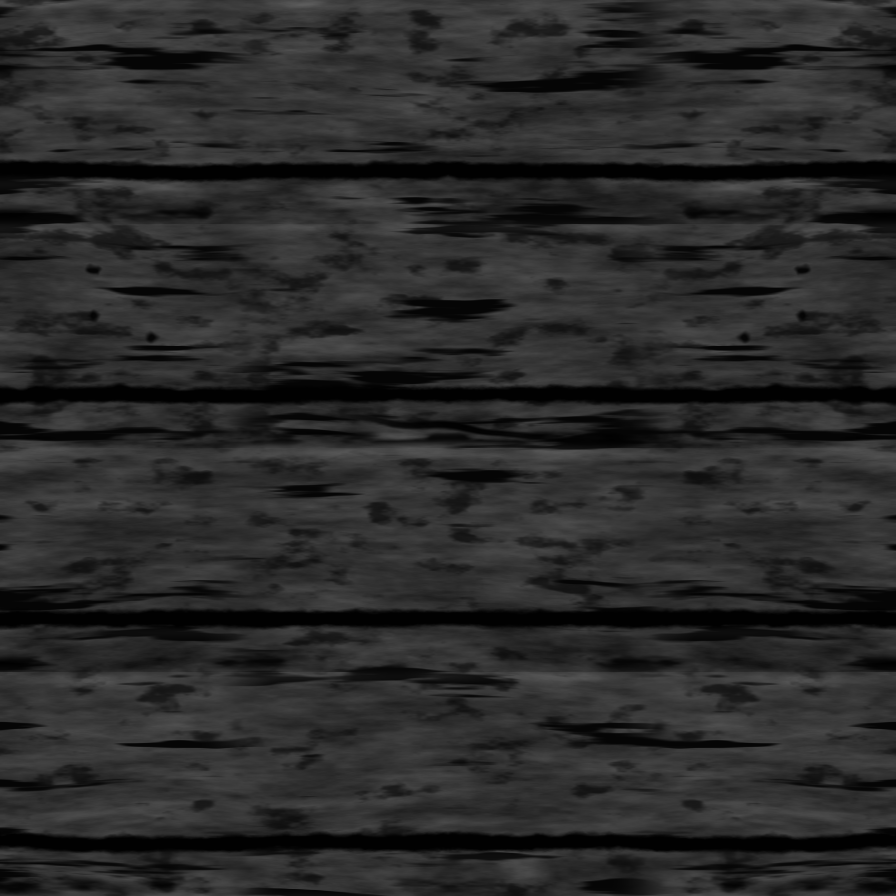
This texture is drawn by a Shadertoy shader. Its source:

```glsl
#define PLANKS 4.0
#define GAP_HEIGHT 0.24
#define GAP_HALF 0.034
#define BASE_TONE 0.208
#define GRAIN_CONTRAST 0.17
#define CRACK_LEVEL 0.63
#define CRACK_TONE 0.02
#define RIDGE_LIGHT 0.065
#define WARP 0.014

float hash(vec2 p) {
    vec3 q = fract(vec3(p.xyx) * 0.1031);
    q += dot(q, q.yzx + 33.33);
    return fract((q.x + q.y) * q.z);
}

float noise(vec2 p) {
    vec2 cell = floor(p), f = fract(p);
    f = f * f * (3.0 - 2.0 * f);
    return mix(mix(hash(cell), hash(cell + vec2(1, 0)), f.x),
               mix(hash(cell + vec2(0, 1)), hash(cell + vec2(1, 1)), f.x), f.y);
}

float fbm(vec2 p) {
    float sum = 0.0, amplitude = 0.533;
    for (int i = 0; i < 4; i++) {
        sum += amplitude * noise(p);
        p = p * 2.03 + 11.7;
        amplitude *= 0.5;
    }
    return sum;
}

// Weathered grain with dark cracks; rough is 1 on the worn lower strip
float wood(vec2 p, float rough) {
    p.y += WARP * (noise(p * vec2(5.0, 11.0)) - 0.5);
    float fibre = fbm(p * vec2(9.0, 75.0));
    float fine = fbm(p * vec2(45.0, 210.0) + 5.0);
    float mottle = fbm(p * vec2(16.0, 34.0) + 31.0);
    float tone = BASE_TONE - 0.025 * rough
               + GRAIN_CONTRAST * (fibre - 0.5)
               + 0.09 * (fine - 0.5)
               + (0.11 + 0.12 * rough) * (mottle - 0.5);

    float streak = fbm(p * vec2(5.5, 62.0) + 17.0) + 0.035 * rough;
    float crack = smoothstep(CRACK_LEVEL, CRACK_LEVEL + 0.11, streak);
    float stain = smoothstep(0.56, 0.8, fbm(p * vec2(22.0, 60.0) + 71.0));
    tone *= 1.0 - 0.6 * stain;
    return mix(tone, CRACK_TONE, crack);
}

// Three small knots near the side edge
float knots(vec2 p) {
    float mask = 0.0;
    for (int i = 0; i < 3; i++) {
        float k = float(i);
        vec2 centre = vec2(0.104 + 0.066 * step(1.5, k),
                           0.698 - 0.05 * k + 0.0125 * k * (k - 1.0));
        vec2 d = (p - centre) * vec2(0.75, 1.0);
        d += 0.004 * (vec2(noise(p * 150.0), noise(p * 150.0 + 9.0)) - 0.5);
        mask = max(mask, 1.0 - smoothstep(0.002, 0.008, length(d)));
    }
    return mask;
}

// Long tapering split running down to the right
float fissure(vec2 p) {
    float t = (p.x - 0.35) / 0.34;
    float inside = clamp(4.0 * t * (1.0 - t), 0.0, 1.0);
    float line = 0.537 - 0.031 * t + 0.007 * (noise(p * vec2(20.0, 40.0)) - 0.5);
    float halfWidth = 0.005 * sqrt(inside) * (0.4 + noise(p * vec2(14.0, 5.0)));
    return inside * (1.0 - smoothstep(halfWidth * 0.4, halfWidth + 0.002, abs(p.y - line)));
}

void mainImage(out vec4 fragColor, in vec2 fragCoord) {
    vec2 uv = fragCoord / iResolution.xy;
    vec2 mirrored = vec2(0.5 - abs(uv.x - 0.5), uv.y);

    // Position inside one plank period
    float row = floor(uv.y * PLANKS);
    float v = fract(uv.y * PLANKS);
    float rough = 1.0 - smoothstep(GAP_HEIGHT - 0.04, GAP_HEIGHT + 0.02, v);

    // The sides mirror each other, the middle has its own grain
    float middle = smoothstep(0.22, 0.32, mirrored.x);
    float tone = mix(wood(mirrored, rough), wood(uv + vec2(3.3, 0.0), rough), middle);
    tone *= 0.96 + 0.08 * hash(vec2(row, 4.0));

    // Lit upper lip of each plank and a faint one under the gap
    float ridge = abs(fract(v + 0.52) - 0.5);
    float worn = 0.4 + 0.9 * noise(mirrored * vec2(18.0, 40.0));
    tone += RIDGE_LIGHT * worn * exp(-pow(ridge / 0.028, 2.0));
    tone += 0.03 * worn * exp(-pow((v - GAP_HEIGHT + 0.065) / 0.025, 2.0));

    // Broken shadow above the lip
    float ragged = smoothstep(0.46, 0.66, fbm(mirrored * vec2(11.0, 50.0) + 43.0));
    tone *= 1.0 - 0.85 * ragged * exp(-pow((v - 0.045) / 0.03, 2.0));

    tone *= 1.0 - 0.9 * knots(mirrored);
    tone *= 1.0 - 0.95 * fissure(uv);

    // Black gap between planks with frayed edges
    float wobble = 0.025 * (noise(mirrored * vec2(9.0, 1.0) + row * 7.0) - 0.5);
    float fray = 0.028 * (fbm(mirrored * vec2(45.0, 90.0)) - 0.5);
    float gap = abs(v - GAP_HEIGHT + wobble) + fray;
    tone = mix(0.004, tone, smoothstep(GAP_HALF - 0.012, GAP_HALF + 0.014, gap));

    fragColor = vec4(vec3(clamp(tone, 0.0, 1.0)), 1.0);
}
```
